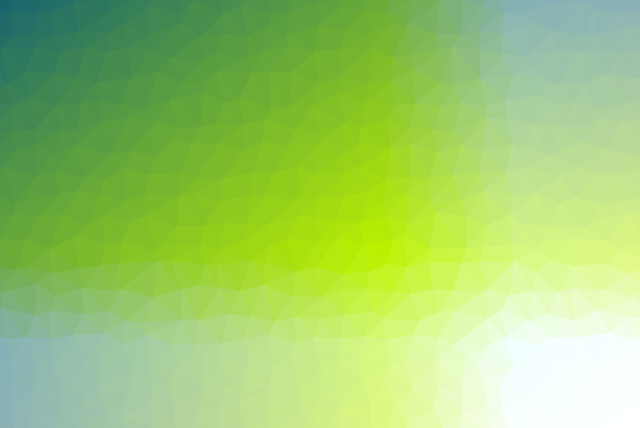
This background is drawn by a WebGL 2 fragment shader. Its source:

```glsl
#version 300 es
precision highp float;
// Low-poly gradient: a jittered grid is split into Delaunay-style triangles,
// and each triangle takes one flat colour at its centroid. The colour is the
// mean of one ramp read along x and the same ramp read downwards along y.

uniform vec2 u_resolution;
out vec4 fragColor;

const float CELL = 0.0555;             // grid spacing, in canvas heights
const vec2 GRID_SHIFT = vec2(0.35, 0.77); // grid phase, in cells
const float JITTER = 0.62;             // vertex scatter, in cells
const float LIME_STOP = 0.595;         // ramp position of the lime peak
const float ICE_STOP = 0.805;          // ramp position of the pale end
const vec3 TEAL = vec3(0.09, 0.39, 0.43);
const vec3 LIME = vec3(0.74, 0.95, 0.00);
const vec3 ICE = vec3(0.95, 1.00, 1.00);
const vec3 WHITE = vec3(1.0);

// Integer hash giving two values in 0..1 per grid point
vec2 hash2(ivec2 cell) {
    uvec2 h = uvec2(cell + 1024) * uvec2(1664525u, 22695477u) + 1013904223u;
    h.x += h.y * 1664525u;
    h.y += h.x * 1664525u;
    h ^= h >> 16u;
    h.x += h.y * 1664525u;
    h.y += h.x * 1664525u;
    h ^= h >> 16u;
    return vec2(h & 65535u) / 65535.0;
}

vec2 gridVertex(ivec2 cell) {
    return vec2(cell) + (hash2(cell) - 0.5) * JITTER;
}

float cross2(vec2 a, vec2 b) {
    return a.x * b.y - a.y * b.x;
}

vec3 ramp(float t) {
    vec3 color = mix(TEAL, LIME, clamp(t / LIME_STOP, 0.0, 1.0));
    color = mix(color, ICE, clamp((t - LIME_STOP) / (ICE_STOP - LIME_STOP), 0.0, 1.0));
    return mix(color, WHITE, clamp((t - ICE_STOP) / (1.0 - ICE_STOP), 0.0, 1.0));
}

// Colour for a point in grid units
vec3 gradientAt(vec2 gridPoint) {
    vec2 uv = (gridPoint + GRID_SHIFT) * CELL;
    uv.x *= u_resolution.y / u_resolution.x;
    return 0.5 * (ramp(uv.x) + ramp(1.0 - uv.y));
}

// Signed distance to the line a-b, positive on its left
float edgeDistance(vec2 p, vec2 a, vec2 b) {
    return cross2(b - a, p - a) / length(b - a);
}

// Flat triangle with soft edges: colour times coverage, and coverage
vec4 facet(vec2 p, vec2 a, vec2 b, vec2 c, float pixel) {
    float inside = min(edgeDistance(p, a, b),
                   min(edgeDistance(p, b, c), edgeDistance(p, c, a)));
    float coverage = clamp(0.5 + inside / pixel, 0.0, 1.0);
    return vec4(gradientAt((a + b + c) / 3.0), 1.0) * coverage;
}

// True when diagonal a-c meets the Delaunay rule: angles at b and d sum below pi
bool splitsAlongAC(vec2 a, vec2 b, vec2 c, vec2 d) {
    return dot(c - b, a - b) * cross2(a - d, c - d)
         + dot(a - d, c - d) * cross2(c - b, a - b) >= 0.0;
}

void main() {
    vec2 p = gl_FragCoord.xy / u_resolution.y / CELL - GRID_SHIFT;
    float pixel = 1.0 / (u_resolution.y * CELL);
    ivec2 home = ivec2(floor(p));

    // Jitter can move a quad over its neighbours' cells, so test all nine
    vec4 sum = vec4(0.0);
    for (int y = -1; y <= 1; y++) {
        for (int x = -1; x <= 1; x++) {
            ivec2 cell = home + ivec2(x, y);
            vec2 a = gridVertex(cell);
            vec2 b = gridVertex(cell + ivec2(1, 0));
            vec2 c = gridVertex(cell + ivec2(1, 1));
            vec2 d = gridVertex(cell + ivec2(0, 1));
            if (splitsAlongAC(a, b, c, d)) {
                sum += facet(p, a, b, c, pixel) + facet(p, a, c, d, pixel);
            } else {
                sum += facet(p, a, b, d, pixel) + facet(p, b, c, d, pixel);
            }
        }
    }
    vec3 color = sum.a > 0.001 ? sum.rgb / sum.a : gradientAt(p);
    fragColor = vec4(color, 1.0);
}
```
